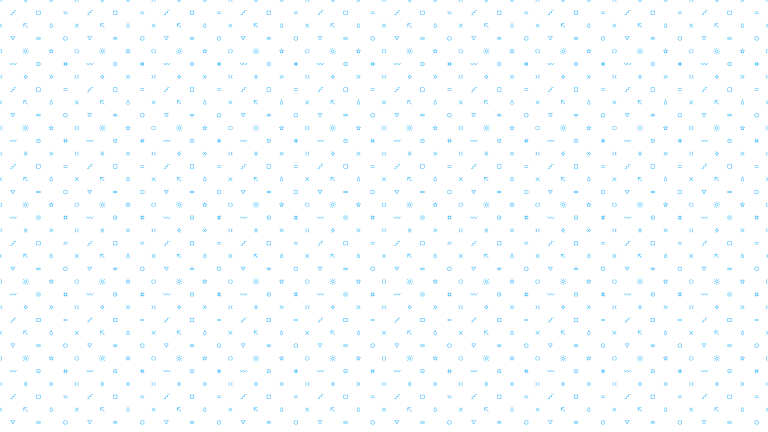
This pattern is drawn by a WebGL 2 fragment shader. Its source:

```glsl
#version 300 es
precision highp float;
// Small outline icons on a staggered lattice, thin blue strokes on white.
// A square tile holds six rows of three icons; each icon is a stroke
// distance field, folded by symmetry and averaged over subsamples.

#define TILES_ACROSS 10.0
#define TILE 115.2
#define STROKE 0.62
#define COLUMN_NUDGE 2.2
#define SAMPLES 4
#define INK vec3(0.0, 0.64, 1.0)
#define PAPER vec3(1.0)

uniform vec2 u_resolution;
out vec4 fragColor;

const float PI = 3.14159;
const float FAR = 20.0;

float segment(vec2 p, vec2 a, vec2 b) {
    vec2 ab = b - a;
    return length(p - a - ab * clamp(dot(p - a, ab) / dot(ab, ab), 0.0, 1.0));
}

// Two joined segments
float elbow(vec2 p, vec2 a, vec2 b, vec2 c) {
    return min(segment(p, a, b), segment(p, b, c));
}

float ring(vec2 p, float radius) {
    return abs(length(p) - radius);
}

// Fold the plane into one mirrored sector of n, centred on +y
vec2 foldSector(vec2 p, float n) {
    float wedge = 2.0 * PI / n;
    float a = abs(mod(atan(p.x, p.y) + 0.5 * wedge, wedge) - 0.5 * wedge);
    return length(p) * vec2(sin(a), cos(a));
}

float wave(vec2 p) {
    float k = 2.0 * PI / 5.0;
    float slope = -k * sin(k * p.x);
    float d = abs(p.y - cos(k * p.x)) / sqrt(1.0 + slope * slope);
    return max(d, abs(p.x) - 5.0);
}

// Distance to the centre line of one icon, y up
float icon(int id, vec2 p) {
    vec2 q = abs(p);
    vec2 mx = vec2(q.x, p.y);
    vec2 my = vec2(p.x, q.y);
    // Facing brackets, four-point spark, double chevron
    if (id == 0) return elbow(q, vec2(2.9, 2.6), vec2(1.5, 1.0), vec2(1.2, 0.0));
    if (id == 1) return elbow(q, vec2(0.0, 3.1), vec2(1.0, 1.0), vec2(2.6, 0.0));
    if (id == 2) return min(segment(my, vec2(-2.6, 2.5), vec2(-0.1, 0.0)),
                            segment(my, vec2(0.2, 2.5), vec2(2.7, 0.0)));
    // Stairs, square, equals
    if (id == 3) {
        vec2 s = p - vec2(0.5, 0.0);
        s = s.x < 0.0 ? -s : s;
        return min(segment(s, vec2(0.0), vec2(1.5, 0.0)),
                   elbow(s, vec2(1.5, 0.0), vec2(1.5, 3.0), vec2(4.0, 3.0)));
    }
    if (id == 4) return elbow(q, vec2(0.0, 2.7), vec2(2.7), vec2(2.7, 0.0));
    if (id == 5) return segment(q, vec2(0.0, 1.2), vec2(2.7, 1.2));
    // Cross, corner arrow, drop
    if (id == 6) return segment(q, vec2(0.0), vec2(2.6));
    if (id == 7) return min(segment(p, vec2(-2.8, 2.8), vec2(2.8, -2.8)),
                            elbow(p, vec2(2.0, 2.8), vec2(-2.8, 2.8), vec2(-2.8, -2.0)));
    if (id == 8) return min(segment(mx, vec2(0.0, 3.3), vec2(1.75, 0.18)),
                            p.y < 0.18 ? ring(p + vec2(0.0, 0.8), 2.0) : FAR);
    // Triangle, twin loops, hexagon
    if (id == 9) return elbow(mx, vec2(0.0, 2.6), vec2(2.9, 2.6), vec2(0.0, -2.6));
    if (id == 10) return ring(mx - vec2(1.5, 0.0), 1.4);
    if (id == 11) return segment(foldSector(p, 6.0), vec2(0.0, 3.1), vec2(1.34, 2.32));
    // Split ring, sun, star
    if (id == 12) return q.x < 0.4 ? FAR : ring(p, 2.8);
    if (id == 13) return min(ring(p, 1.8),
                             segment(foldSector(p, 8.0), vec2(0.0, 3.5), vec2(0.0, 4.8)));
    if (id == 14) return segment(foldSector(p, 5.0), vec2(0.0, 3.3), vec2(0.94, 1.29));
    // Wave, dotted ring, lattice
    if (id == 15) return wave(p - vec2(0.5, 0.0));
    if (id == 16) return min(ring(p, 2.7), max(length(p) - 0.4, 0.0));
    return min(segment(q, vec2(1.2, 0.0), vec2(1.2, 2.8)),
               segment(q, vec2(0.0, 1.2), vec2(2.8, 1.2)));
}

// Find the lattice icon nearest to a point measured from the top left
float pattern(vec2 p) {
    float pitch = TILE / 6.0;
    float row = floor(p.y / pitch + 0.5);
    float odd = mod(row, 2.0);
    float x = p.x - odd * pitch;
    float col = floor(x / (2.0 * pitch) + 0.5);
    float slot = mod(col, 3.0);
    vec2 local = vec2(x - col * 2.0 * pitch, row * pitch - p.y);
    if (odd > 0.5 && slot > 1.5) local.x -= COLUMN_NUDGE;
    return icon(int(mod(row, 6.0) * 3.0 + slot + 0.5), local);
}

void main() {
    float scale = TILES_ACROSS * TILE / u_resolution.x;
    float cell = scale / float(SAMPLES);
    float ink = 0.0;
    for (int i = 0; i < SAMPLES * SAMPLES; i++) {
        vec2 jitter = (vec2(i % SAMPLES, i / SAMPLES) + 0.5) / float(SAMPLES) - 0.5;
        vec2 pos = gl_FragCoord.xy + jitter;
        float d = pattern(vec2(pos.x, u_resolution.y - pos.y) * scale);
        // Overlap of the stroke with the subsample's width
        float overlap = min(d + 0.5 * cell, 0.5 * STROKE) - max(d - 0.5 * cell, -0.5 * STROKE);
        ink += clamp(overlap / cell, 0.0, 1.0);
    }
    fragColor = vec4(mix(PAPER, INK, ink / float(SAMPLES * SAMPLES)), 1.0);
}
```
